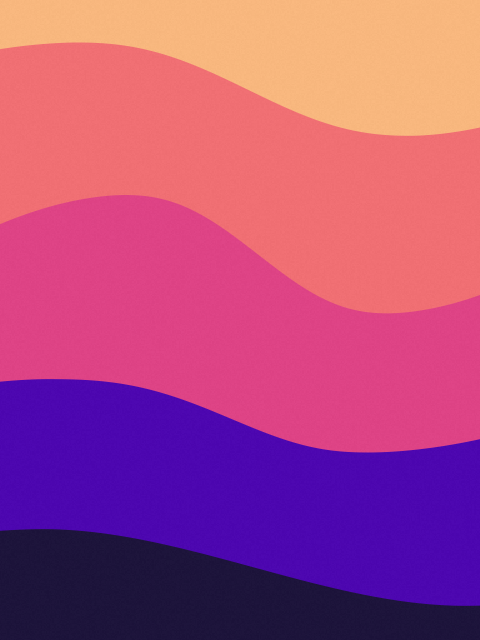
A Shadertoy shader for this background:

```glsl
// Five flat bands of warm to dark colour, divided by rolling wave edges.

const vec3 SAND   = vec3(0.972, 0.718, 0.494);
const vec3 CORAL  = vec3(0.941, 0.435, 0.451);
const vec3 PINK   = vec3(0.870, 0.263, 0.522);
const vec3 VIOLET = vec3(0.300, 0.025, 0.690);
const vec3 NIGHT  = vec3(0.112, 0.078, 0.230);

const float TAIL_POWER  = 1.8;    // curvature outside crest and trough
const float GRAIN_CELLS = 384.0;  // grain cells across the width
const float GRAIN_LEVEL = 0.014;

// All places are fractions of the canvas.
struct Wave {
    vec2 crest;
    vec2 trough;
    vec2 ends;    // heights at the left and right sides
    vec2 shape;   // steepness of the slope, delay of the descent
    vec3 color;   // fill below the edge
};

const int WAVE_COUNT = 4;
const Wave WAVES[WAVE_COUNT] = Wave[WAVE_COUNT](
    Wave(vec2(0.161, 0.9336), vec2(0.853, 0.7878), vec2(0.9232, 0.8008), vec2(0.6, 0.04), CORAL),
    Wave(vec2(0.260, 0.6953), vec2(0.808, 0.5104), vec2(0.6497, 0.5391), vec2(0.6, 0.02), PINK),
    Wave(vec2(0.100, 0.4076), vec2(0.770, 0.2930), vec2(0.4036, 0.3138), vec2(0.8, 0.19), VIOLET),
    Wave(vec2(0.090, 0.1732), vec2(0.969, 0.0534), vec2(0.1706, 0.0537), vec2(0.0, 0.00), NIGHT)
);

float hash(vec2 p) {
    vec3 q = fract(p.xyx * 0.1031);
    q += dot(q, q.yzx + 33.33);
    return fract((q.x + q.y) * q.z);
}

// Height of a wave edge: eased descent with curved tails on both sides
float waveHeight(Wave w, float x) {
    float t = clamp((x - w.crest.x) / (w.trough.x - w.crest.x), 0.0, 1.0);
    t -= w.shape.y * t * (1.0 - t);
    float soft  = t * t * (3.0 - 2.0 * t);
    float steep = t * t * t * (10.0 + t * (6.0 * t - 15.0));
    float height = mix(w.crest.y, w.trough.y, mix(soft, steep, w.shape.x));

    float left  = max(w.crest.x - x, 0.0) / w.crest.x;
    float right = max(x - w.trough.x, 0.0) / (1.0 - w.trough.x);
    height += (w.ends.x - w.crest.y) * pow(left, TAIL_POWER);
    height += (w.ends.y - w.trough.y) * pow(right, TAIL_POWER);
    return height;
}

void mainImage(out vec4 fragColor, in vec2 fragCoord) {
    vec2 uv = fragCoord / iResolution.xy;
    vec3 color = SAND;

    // Layer the bands from top to bottom
    for (int i = 0; i < WAVE_COUNT; i++) {
        float d = uv.y - waveHeight(WAVES[i], uv.x);
        float pixel = length(vec2(dFdx(d), dFdy(d)));
        color = mix(color, WAVES[i].color, clamp(0.5 - d / pixel, 0.0, 1.0));
    }

    // Faint paper grain
    vec2 cell = floor(fragCoord / iResolution.x * GRAIN_CELLS);
    color += (hash(cell) - 0.5) * GRAIN_LEVEL;

    fragColor = vec4(clamp(color, 0.0, 1.0), 1.0);
}
```
